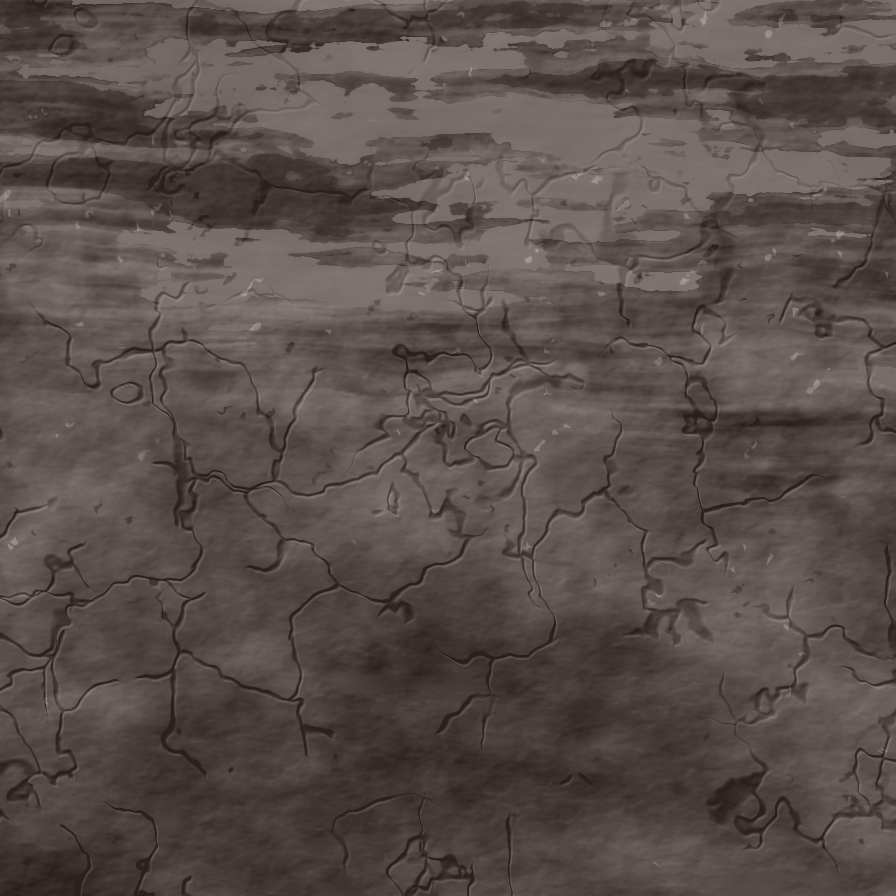
Reproduce this texture procedurally as a WebGL 2 fragment shader.

```glsl
#version 300 es
precision highp float;
// Weathered brown stone: flaking horizontal strata above, cracked cloudy rock below.

#define CRACK_SCALE 3.6
#define CRACK_WIDTH 0.011
#define CRACK_DARK 0.10
#define RELIEF_GAIN 0.085
#define ROUGHNESS 3.2
#define CLOUD_CONTRAST 0.25
#define STRATA_STRETCH vec2(2.6, 25.0)
#define BASE_TONE 0.362
#define FLAKE_TONE 0.478
#define SLAB_TONE 0.262
#define LIGHT_STEP vec2(-0.0018, 0.0026)

uniform vec2 u_resolution;
out vec4 fragColor;

vec3 hash3(vec2 cell) {
    vec3 q = fract(cell.xyx * vec3(0.1031, 0.1030, 0.0973));
    q += dot(q, q.yxz + 33.33);
    return fract((q.xxy + q.yzz) * q.zyx);
}

// Smooth cellular noise: random cell values blended by distance.
float cellBlend(vec2 p) {
    vec2 cell = floor(p), f = p - cell;
    float sum = 0.0, total = 0.0;
    for (int j = -1; j <= 1; j++)
    for (int i = -1; i <= 1; i++) {
        vec2 o = vec2(i, j);
        vec3 h = hash3(cell + o);
        vec2 d = o + h.xy - f;
        float w = exp(-6.0 * dot(d, d));
        sum += w * h.z;
        total += w;
    }
    return sum / total;
}

// Octaves of cellular noise, stretched to fill about 0 to 1.
float layers(vec2 p, int octaves) {
    float sum = 0.0, total = 0.0, amp = 0.5;
    for (int i = 0; i < octaves; i++) {
        sum += amp * cellBlend(p);
        total += amp;
        amp *= 0.55;
        p = mat2(1.6, 1.2, -1.2, 1.6) * p + 7.3;
    }
    return 0.5 + 2.0 * (sum / total - 0.5);
}

// Nearest distance, second distance and random value of the nearest cell.
vec3 cells(vec2 p) {
    vec2 cell = floor(p), f = p - cell;
    vec3 best = vec3(8.0, 8.0, 0.0);
    for (int j = -1; j <= 1; j++)
    for (int i = -1; i <= 1; i++) {
        vec2 o = vec2(i, j);
        vec3 h = hash3(cell + o);
        float d = length(o + h.xy - f);
        if (d < best.x) best = vec3(d, best.x, h.z);
        else best.y = min(best.y, d);
    }
    return best;
}

// Broken cracks along warped cell borders, at a coarse and a fine scale.
float cracks(vec2 p) {
    vec2 warp = vec2(layers(p * 7.0, 4), layers(p * 7.0 + 31.7, 4)) - 0.5;
    float groove = 0.0, scale = CRACK_SCALE;
    for (int i = 0; i < 2; i++) {
        vec3 c = cells(p * scale + warp * 0.65 + 4.1);
        float edge = (c.y - c.x) / scale;
        float present = smoothstep(0.48, 0.66, layers(p * scale * 0.9 + 19.0, 2));
        float width = CRACK_WIDTH * present / (1.0 + 0.5 * float(i)) + 0.0005;
        groove = max(groove, present * (1.0 - smoothstep(0.15 * width, width, edge)));
        scale *= 2.4;
    }
    return groove * mix(1.0, 0.55, smoothstep(0.6, 0.8, p.y));
}

void main() {
    vec2 p = gl_FragCoord.xy / u_resolution;
    float grain = layers(p * 32.0, 4);
    float bend = layers(p * 5.0 + 3.0, 2) - 0.5;

    // Cloudy lower rock
    float cloud = layers(p * vec2(3.2, 4.8) + 11.0, 5);
    float rock = BASE_TONE - 0.008 + CLOUD_CONTRAST * (cloud - 0.5);

    // Banded upper rock with pale flakes, dark slabs and shadowed rims
    vec2 q = p + vec2(0.0, 0.016 * bend);
    float band = layers(q * STRATA_STRETCH + 5.0, 4) + 0.22 * (grain - 0.5);
    float streak = layers(q * vec2(4.0, 64.0) + 23.0, 3);
    float zone = smoothstep(0.58, 0.82, p.y + 0.15 * bend);
    float cut = mix(0.95, 0.58, zone);
    float flake = smoothstep(cut, cut + 0.035, band);
    float rim = smoothstep(cut - 0.09, cut - 0.01, band) * (1.0 - flake);
    float slab = zone * (1.0 - smoothstep(0.29, 0.33, band));
    float strata = BASE_TONE + 0.17 * (band - 0.5) + 0.14 * (streak - 0.5);
    strata -= 0.07 * rim * zone * smoothstep(0.35, 0.65, grain);
    strata = mix(strata, SLAB_TONE + 0.04 * (streak - 0.5), slab * 0.85);
    strata = mix(strata, FLAKE_TONE + 0.06 * (cloud - 0.5), flake * 0.9);
    float tone = mix(rock, strata, smoothstep(0.42, 0.68, p.y + 0.2 * bend));

    // Side light on rough ground and crack walls
    vec2 lit = p + LIGHT_STEP, rough = vec2(9.0, 15.0);
    float groove = cracks(p);
    float slope = cracks(lit) - groove
        + ROUGHNESS * (layers(p * rough, 5) - layers(lit * rough, 5)) * (1.0 - 0.75 * flake);
    tone += RELIEF_GAIN * slope - CRACK_DARK * groove;

    // Fine grain, pale chips and dark pits
    tone += 0.05 * (grain - 0.5) * (1.0 - 0.8 * flake);
    vec3 chip = cells(p * 62.0 + 1.5 * grain);
    float spot = (1.0 - smoothstep(0.12, 0.34, chip.x)) * smoothstep(0.4, 0.65, cloud);
    tone += spot * (0.14 * step(0.965, chip.z) - 0.11 * step(chip.z, 0.04));

    tone = clamp(tone, 0.17, 0.64);
    fragColor = vec4(tone, tone - 0.043, tone - 0.056, 1.0);
}
```
